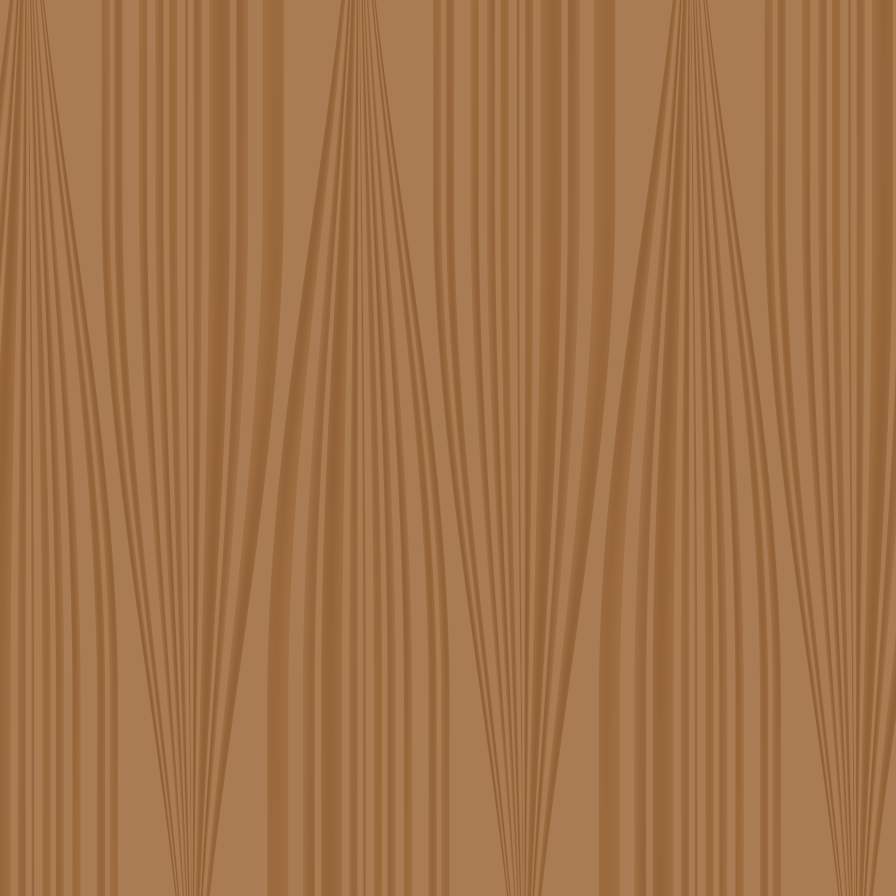
Reproduce this pattern procedurally as a WebGL 2 fragment shader.

```glsl
#version 300 es
precision highp float;
// Wood-toned fans of curved stripes, alternately upright and turned half round.

uniform vec2 u_resolution;
out vec4 outColor;

// Layout, in canvas widths
const float FAN_SPACING = 0.185;      // two fans make one repeat
const float FIRST_FAN = 0.030;        // centre of the first upright fan
const float FAN_HALF_WIDTH = 0.1016;
const float FLARE_START = -0.30;      // where the sides would meet, beyond the edge
const float FLARE_END = 0.78;         // where the sides become vertical

// Colours
const vec3 GROUND = vec3(0.665, 0.488, 0.326);
const vec3 STRIPE_LIGHT = vec3(0.628, 0.438, 0.270);
const vec3 STRIPE_DARK = vec3(0.555, 0.365, 0.205);
const vec3 STRIPE_OCHRE = vec3(0.625, 0.430, 0.230);
const float OCHRE_AMOUNT = 0.55;

// Left and right edge of each stripe across a fan, from -1 to 1
const int STRIPES = 10;
const vec2 SPANS[STRIPES] = vec2[STRIPES](
    vec2(-1.00, -0.77), vec2(-0.61, -0.48), vec2(-0.41, -0.18),
    vec2(-0.10, -0.01), vec2(0.05, 0.08), vec2(0.17, 0.26),
    vec2(0.32, 0.41), vec2(0.50, 0.59), vec2(0.77, 0.86),
    vec2(0.91, 1.00));

float hash(float n) {
    return fract(sin(n * 127.1) * 43758.5453);
}

// Slow variation along a stripe, from 0 to 1
float grain(float along, float seed) {
    float cell = floor(along);
    return mix(hash(cell + seed), hash(cell + 1.0 + seed),
               smoothstep(0.0, 1.0, fract(along)));
}

// Lays one fan over the colour; across is signed, along runs from the tip
vec3 drawFan(vec3 color, float across, float along, float pixel) {
    float halfWidth = FAN_HALF_WIDTH * smoothstep(FLARE_START, FLARE_END, along);
    float u = across / halfWidth;
    float blur = 0.75 * pixel / halfWidth;

    for (int k = 0; k < STRIPES; k++) {
        vec2 span = SPANS[k];
        float seed = float(k) * 17.0 + 3.0;
        float cover = smoothstep(-blur, blur, u - span.x)
                    * smoothstep(-blur, blur, span.y - u);

        // Soft shading, deepest off the stripe's middle
        float s = clamp((u - span.x) / (span.y - span.x), 0.0, 1.0);
        float ridge = mix(0.25, 0.75, hash(seed));
        float shade = 1.0 - smoothstep(0.0, 0.75, abs(s - ridge));

        // Tone drifts along the stripe and is deeper where stripes crowd
        float crowding = 1.0 - smoothstep(0.15, 0.85, along);
        float depth = 0.30 + 0.40 * grain(along * 3.0, seed) + 0.30 * crowding;
        float ochre = OCHRE_AMOUNT * grain(along * 4.0 + 0.5, seed + 8.0);
        vec3 tone = mix(STRIPE_LIGHT, STRIPE_OCHRE, ochre);
        tone = mix(tone, STRIPE_DARK, depth * shade);
        color = mix(color, tone, cover);
    }
    return color;
}

void main() {
    vec2 uv = gl_FragCoord.xy / u_resolution;
    float pixel = 1.0 / u_resolution.x;
    float nearest = floor((uv.x - FIRST_FAN) / FAN_SPACING + 0.5);

    // The nearest fan and its two neighbours
    vec3 color = GROUND;
    for (int i = -1; i <= 1; i++) {
        float index = nearest + float(i);
        float across = uv.x - FIRST_FAN - index * FAN_SPACING;
        bool turned = mod(index, 2.0) > 0.5;
        color = turned ? drawFan(color, -across, uv.y, pixel)
                       : drawFan(color, across, 1.0 - uv.y, pixel);
    }
    outColor = vec4(color, 1.0);
}
```
